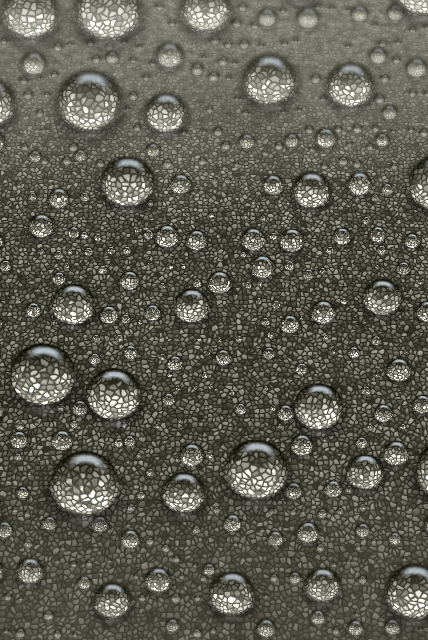
This texture is drawn by a Shadertoy shader. Its source:

```glsl
const float GRAIN_SCALE = 112.0;    // leather pebbles per canvas height
const float PERSPECTIVE = 0.28;     // how much the ground recedes upward
const float BLUR_FAR = 0.009;
const float BLUR_NEAR = 0.0035;
const float GRAIN_MEAN = 0.40;
const float GROUND_LIGHT = 0.335;
const float HAZE_LIGHT = 0.17;      // extra light toward the far edge
const float JITTER = 0.46;
const vec3 WARM_TINT = vec3(0.004, 0.0, -0.045);
const vec3 SKY_COLOR = vec3(0.80, 0.85, 0.89);
const int LAYER_COUNT = 3;
// Per layer: cell size, smallest radius, largest radius, density
const vec4 LAYERS[LAYER_COUNT] = vec4[LAYER_COUNT](
    vec4(0.155, 0.027, 0.054, 0.84),
    vec4(0.067, 0.009, 0.021, 0.74),
    vec4(0.027, 0.003, 0.008, 0.42));

vec2 hash2(vec2 p) {
    vec3 q = fract(p.xyx * vec3(0.1031, 0.1030, 0.0973));
    q += dot(q, q.yzx + 33.33);
    return fract((q.xx + q.yz) * q.zy);
}

float cornerSlope(vec2 cell, vec2 offset) {
    return dot(hash2(cell) * 2.0 - 1.0, offset);
}

float gradientNoise(vec2 p) {
    vec2 i = floor(p), f = fract(p);
    vec2 u = f * f * f * (f * (f * 6.0 - 15.0) + 10.0);
    vec2 e = vec2(1.0, 0.0);
    return mix(mix(cornerSlope(i, f), cornerSlope(i + e, f - e), u.x),
               mix(cornerSlope(i + e.yx, f - e.yx), cornerSlope(i + 1.0, f - 1.0), u.x), u.y);
}

// Rounded pebbles with dark creases and a random tone each
float pebbles(vec2 p) {
    p += 0.35 * vec2(gradientNoise(p * 0.9), gradientNoise(p * 0.9 + 41.0));
    vec2 cell = floor(p), f = fract(p);
    float nearest = 9.0, second = 9.0, tone = 0.0;
    for (int y = -1; y <= 1; y++)
    for (int x = -1; x <= 1; x++) {
        vec2 o = vec2(x, y);
        vec2 h = hash2(cell + o + 7.0);
        vec2 toCenter = o + h - f;
        float d = length(toCenter);
        if (d < nearest) {
            second = nearest;
            nearest = d;
            tone = 0.25 + 0.85 * fract(h.x * 17.0 + h.y * 5.0) - 0.3 * toCenter.y;
        } else second = min(second, d);
    }
    return smoothstep(0.0, 0.5, second - nearest) * max(tone, 0.0);
}

float defocus(float y) {
    return BLUR_FAR * smoothstep(0.6, 1.0, y) + BLUR_NEAR * smoothstep(0.42, 0.0, y);
}

// Center in xy, radius in z (zero when the cell is empty)
vec3 dropAt(vec2 id, int layer) {
    vec4 spec = LAYERS[layer];
    vec2 seed = id + 61.0 * float(layer + 1);
    vec2 place = hash2(seed), kind = hash2(seed + 137.0);
    vec2 center = id + 0.5 + JITTER * (place - 0.5);
    center.x += 0.5 * mod(id.y, 2.0) - 0.25;
    center *= spec.x;
    float density = spec.w + 0.3 * smoothstep(0.6, 1.0, center.y);
    return vec3(center, kind.x < density ? mix(spec.y, spec.z, pow(kind.y, 1.4)) : 0.0);
}

// Keeps smaller drops from touching larger ones
bool isClear(vec3 drop, int layer) {
    for (int j = 0; j < layer; j++)
    for (int k = 0; k < 9; k++) {
        vec2 id = floor(drop.xy / LAYERS[j].x) + vec2(k % 3 - 1, k / 3 - 1);
        vec3 other = dropAt(id, j);
        if (other.z > 0.0 && distance(drop.xy, other.xy) < 1.04 * (drop.z + other.z)) return false;
    }
    return true;
}

// Inverted light, magnified grain, dark rim and sky reflection
vec3 shadeDrop(vec2 q, vec3 drop, float blur) {
    float d = length(q);
    float soft = clamp(blur / drop.z * 2.0, 0.0, 1.0);
    float grain = pebbles(q * (1.0 + 0.4 * d * d) * (2.0 + 50.0 * drop.z) + drop.xy * 300.0);
    float light = mix(0.69, 0.21, smoothstep(-0.55, 0.8, q.y));
    light *= mix(0.48 + 1.25 * grain, 1.0, soft * 0.8);
    light *= 1.0 - 0.6 * smoothstep(0.72, 1.0, d) * mix(0.35, 1.0, smoothstep(-0.7, 0.4, q.y));
    light += 0.16 * smoothstep(0.16, 0.0, abs(d - 0.87)) * smoothstep(-0.2, -0.8, q.y);
    light += 0.12 * smoothstep(0.65, 1.0, drop.y);
    float arc = smoothstep(0.19 + 0.2 * soft, 0.03, abs(d - 0.77))
              * smoothstep(0.65, 0.2, abs(q.x - 0.08)) * smoothstep(0.2, 0.5, q.y);
    return mix(light + WARM_TINT, SKY_COLOR, arc * mix(0.85, 0.45, soft));
}

void mainImage(out vec4 fragColor, in vec2 fragCoord) {
    vec2 p = fragCoord / iResolution.y;
    float pixel = 1.0 / iResolution.y;
    float blur = defocus(p.y);

    // Leather ground
    vec2 ground = (p - vec2(0.333, 0.0)) / (1.0 - PERSPECTIVE * p.y);
    float sharpness = 1.0 / (1.0 + pow(blur * 280.0, 2.0));
    float grain = mix(GRAIN_MEAN, pebbles(ground * GRAIN_SCALE), sharpness);
    grain += 0.22 * (1.0 - sharpness) * gradientNoise(ground * 65.0);
    float base = GROUND_LIGHT + HAZE_LIGHT * smoothstep(0.55, 1.0, p.y);
    base *= 1.0 + 0.15 * gradientNoise(ground * 6.0);
    vec3 color = base * (0.5 + 1.2 * grain) + WARM_TINT;

    // Drops, smallest layer first
    for (int layer = LAYER_COUNT - 1; layer >= 0; layer--)
    for (int k = 0; k < 9; k++) {
        vec2 id = floor(p / LAYERS[layer].x) + vec2(k % 3 - 1, k / 3 - 1);
        vec3 drop = dropAt(id, layer);
        if (drop.z <= 0.0) continue;
        vec2 q = (p - drop.xy) / drop.z * vec2(0.98, 1.04);
        float edge = (pixel + blur) / drop.z;
        float d = length(q);
        if (d > 1.8 + edge || !isClear(drop, layer)) continue;
        float shadow = 1.0 - smoothstep(0.65, 1.5, length(q + vec2(0.0, 0.25)));
        vec2 caustic = (q + vec2(0.0, 1.17)) * vec2(2.3, 7.0);
        color *= 1.0 - 0.5 * shadow;
        color += 0.16 * exp(-dot(caustic, caustic));
        float cover = 1.0 - smoothstep(1.0 - edge, 1.0 + edge, d);
        if (cover > 0.0) color = mix(color, shadeDrop(q, drop, blur), cover);
    }
    fragColor = vec4(clamp(color, 0.0, 1.0), 1.0);
}
```
